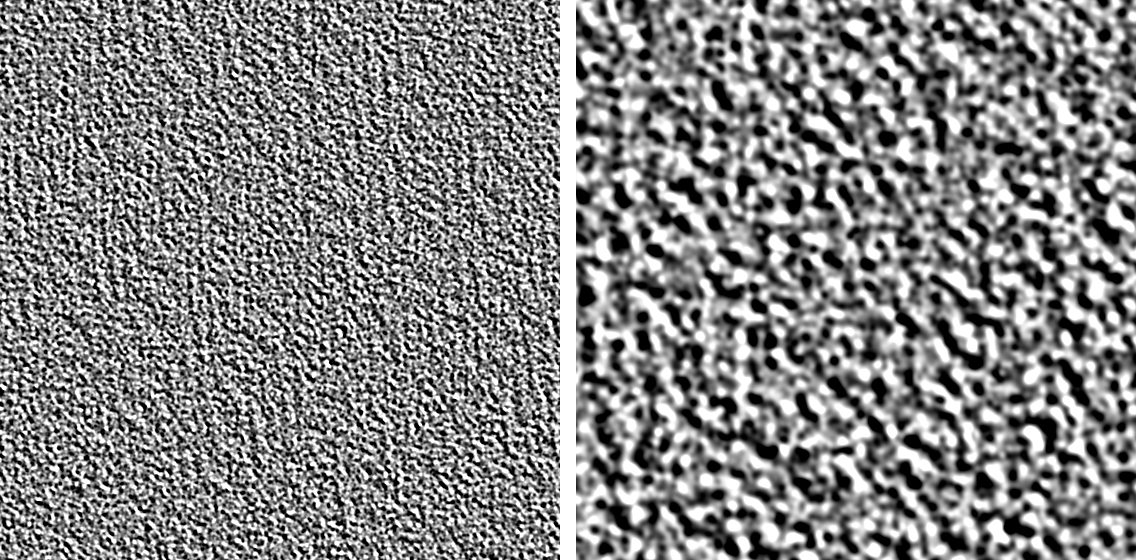
Left: the whole. Right: its middle third, enlarged.
Reproduce this texture procedurally as a three.js fragment shader.

```glsl
// Embossed grey grain: fine round bumps and pits with diagonal relief shading,
// clipped to black and white. Each layer sums randomly weighted, jittered bumps
// whose kernel blends the lit slope of a Gaussian with its round curvature.

varying vec2 vUv;

const float LIGHT_ANGLE  = 0.75;    // radians above the horizontal
const float COARSE_SIZE  = 0.0034;  // bump radius, in canvas widths
const float FINE_SIZE    = 0.0021;
const float COARSE_SHARE = 0.94;    // squares of the two shares add up to about 1
const float FINE_SHARE   = 0.34;
const float SLOPE_SHARE  = 0.77;    // directional shading; likewise with ROUND_SHARE
const float ROUND_SHARE  = 0.64;    // directionless dots and pits
const float MID_GREY     = 0.512;
const float CONTRAST     = 0.375;   // standard deviation of the grey level
const float BUMP_RADIUS  = 0.6;     // bump radius, in grid cells
const float PI           = 3.14159265;

float hash(vec2 p) {
  return fract(sin(dot(p, vec2(127.1, 311.7))) * 43758.5453);
}

vec2 hash2(vec2 p) {
  return vec2(hash(p + 17.3), hash(p + 71.9));
}

// Lit slope plus curvature of a unit Gaussian, both scaled to equal energy
float bumpKernel(vec2 offset, vec2 light) {
  float r2 = dot(offset, offset);
  float slope = dot(offset, light);
  float curvature = 0.5 * (2.0 - r2);
  return (SLOPE_SHARE * slope + ROUND_SHARE * curvature) * exp(-0.5 * r2);
}

// Field of random bumps, scaled to unit variance
float bumpField(vec2 uv, float size, vec2 light, float seed) {
  vec2 p = uv * BUMP_RADIUS / size;
  vec2 cell = floor(p);
  float relief = 0.0;
  for (int y = -2; y <= 2; y++) {
    for (int x = -2; x <= 2; x++) {
      vec2 id = cell + vec2(float(x), float(y));
      vec2 offset = (p - id - hash2(id + seed)) / BUMP_RADIUS;
      float height = 2.0 * hash(id + seed) - 1.0;
      relief += height * bumpKernel(offset, light);
    }
  }
  // Variance: mean square height (1/3) times the integral of the squared kernel
  return relief / (BUMP_RADIUS * sqrt(PI / 6.0));
}

void main() {
  vec2 light = vec2(cos(LIGHT_ANGLE), sin(LIGHT_ANGLE));

  // Coarse bumps roughened by finer ones
  float relief = COARSE_SHARE * bumpField(vUv, COARSE_SIZE, light, 3.7)
               + FINE_SHARE * bumpField(vUv, FINE_SIZE, light, 41.2);

  float grey = clamp(MID_GREY + CONTRAST * relief, 0.0, 1.0);
  gl_FragColor = vec4(vec3(grey), 1.0);
}
```
